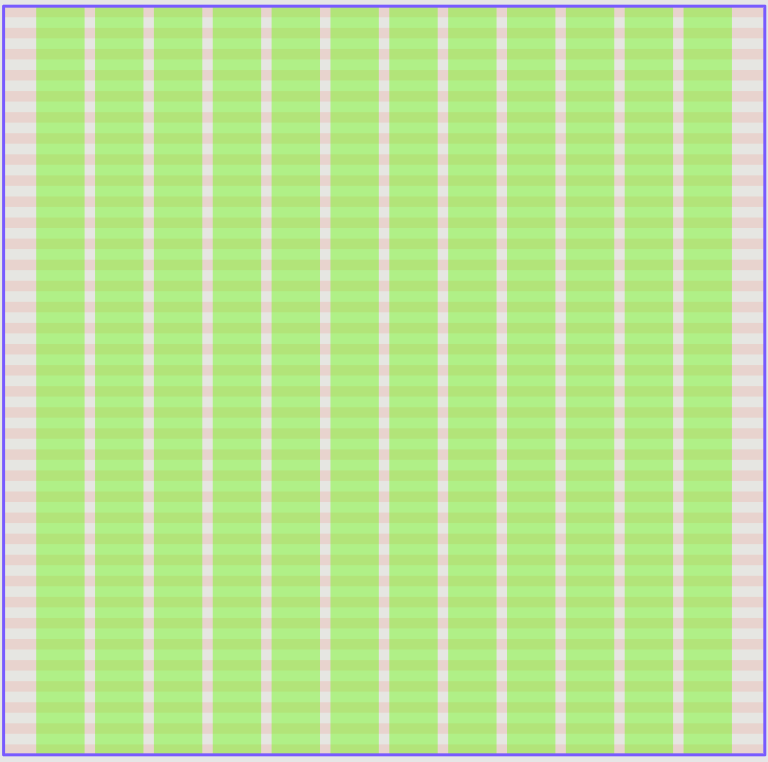
Give the GLSL for this pattern, as a Shadertoy shader.

```glsl
// Layout grid: twelve green columns over thin pink rows, inside a violet frame.

#define UNITS vec2(768.0, 764.0)            // design units across the canvas
#define COLUMNS vec4(36.2, 58.85, 48.4, 12) // start, pitch, width, count
#define ROWS vec4(6.8, 21.13, 10.5, 36)     // start, pitch, height, count
#define FRAME_MIN vec2(3.6, 6.2)            // frame centre line, from top left
#define FRAME_MAX vec2(764.8, 756.8)
#define FRAME_WIDTH 3.0
#define OUTSIDE vec3(0.900, 0.900, 0.900)
#define PAPER vec3(0.902, 0.902, 0.886)
#define PINK vec3(0.910, 0.827, 0.806)
#define GREEN vec3(0.690, 0.942, 0.530)
#define OLIVE vec3(0.698, 0.896, 0.474)
#define VIOLET vec3(0.470, 0.355, 1.000)

// Coverage of a pixel by a shape at signed distance d.
float coverage(float d, float pixel) {
    return clamp(0.5 - d / pixel, 0.0, 1.0);
}

// Signed distance to the nearest stripe of a finite series.
float stripeDistance(float x, vec4 series) {
    float fromFirst = x - series.x - 0.5 * series.z;
    float index = clamp(floor(fromFirst / series.y + 0.5), 0.0, series.w - 1.0);
    return abs(fromFirst - index * series.y) - 0.5 * series.z;
}

float boxDistance(vec2 p, vec2 low, vec2 high) {
    vec2 d = abs(p - 0.5 * (low + high)) - 0.5 * (high - low);
    return length(max(d, 0.0)) + min(max(d.x, d.y), 0.0);
}

void mainImage(out vec4 fragColor, in vec2 fragCoord) {
    // Design coordinates run down from the top left.
    vec2 uv = fragCoord / iResolution.xy;
    vec2 p = vec2(uv.x, 1.0 - uv.y) * UNITS;
    vec2 pixel = UNITS / iResolution.xy;

    // Translucent columns and rows
    float column = coverage(stripeDistance(p.x, COLUMNS), pixel.x);
    float row = coverage(stripeDistance(p.y, ROWS), pixel.y);
    vec3 grid = mix(mix(PAPER, PINK, row), mix(GREEN, OLIVE, row), column);

    // Frame around the grid
    float edge = boxDistance(p, FRAME_MIN, FRAME_MAX);
    vec3 color = mix(OUTSIDE, grid, coverage(edge, pixel.x));
    color = mix(color, VIOLET, coverage(abs(edge) - 0.5 * FRAME_WIDTH, pixel.x));

    fragColor = vec4(color, 1.0);
}
```
